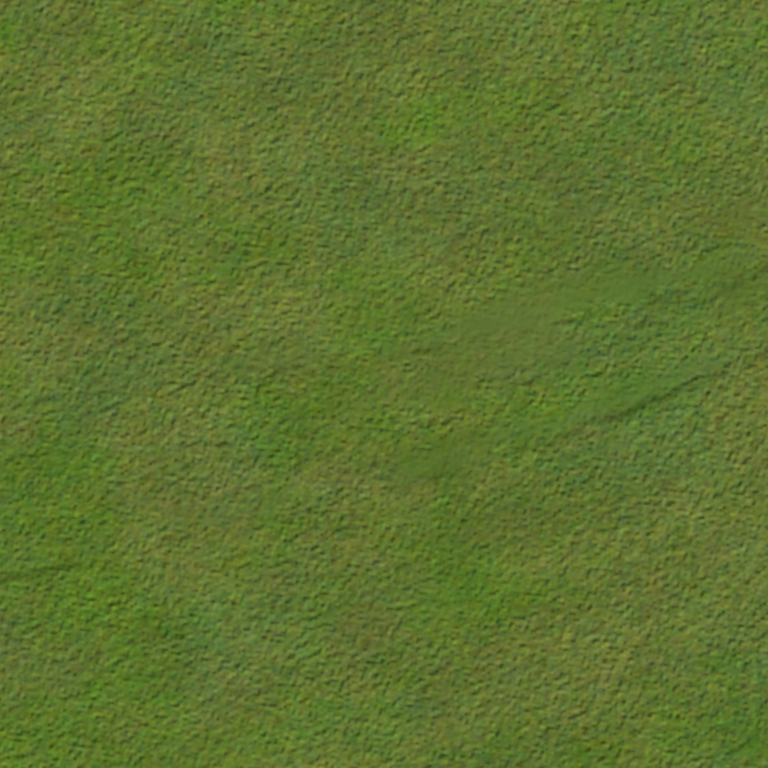
This texture is drawn by a WebGL 2 fragment shader. Its source:

```glsl
#version 300 es
precision highp float;
// Mown grass seen from above: soft olive, lush and cool patches from layered
// noise, a fine tufted grain shaded from the upper left, and two faint worn
// tracks that rise to the right, where the grain becomes soft and blurred.

uniform vec2 u_resolution;
out vec4 fragColor;

const vec3 OLIVE = vec3(0.390, 0.448, 0.198);
const vec3 LUSH = vec3(0.325, 0.462, 0.125);
const vec3 COOL = vec3(0.332, 0.440, 0.208);
const vec3 STRAW = vec3(0.425, 0.458, 0.222);

float hash(vec2 cell) {
    vec3 q = fract(cell.xyx * 0.1031);
    q += dot(q, q.yzx + 33.33);
    return fract((q.x + q.y) * q.z);
}

float valueNoise(vec2 p) {
    vec2 cell = floor(p);
    vec2 f = fract(p);
    f = f * f * (3.0 - 2.0 * f);
    float low = mix(hash(cell), hash(cell + vec2(1, 0)), f.x);
    float high = mix(hash(cell + vec2(0, 1)), hash(cell + vec2(1, 1)), f.x);
    return mix(low, high, f.y);
}

vec2 rotate(vec2 p, float angle) {
    float c = cos(angle), s = sin(angle);
    return vec2(c * p.x + s * p.y, c * p.y - s * p.x);
}

float fbm(vec2 p) {
    float sum = 0.0, weight = 0.5;
    for (int i = 0; i < 5; i++) {
        sum += weight * valueNoise(p);
        p = rotate(p, 0.6) * 2.03 + 17.3;
        weight *= 0.56;
    }
    return sum / 1.074;
}

// Height of the tufts, slightly stretched along one diagonal
float tuftHeight(vec2 p) {
    vec2 q = rotate(p, 0.45) * vec2(0.85, 1.12);
    return 0.5 * valueNoise(q * 150.0 + 40.0)
         + 0.5 * valueNoise(rotate(q, 0.9) * 245.0 + 90.0);
}

// Slope of the tufts towards a light at the upper left
float tuftShade(vec2 p) {
    vec2 offset = vec2(-0.0014, 0.0021);
    return tuftHeight(p - offset) - tuftHeight(p + offset);
}

// Signed height above a curved track
float trackOffset(vec2 p, float start, float slope, float bend) {
    return p.y - (start + slope * p.x + bend * p.x * p.x * p.x);
}

float band(float d, float center, float width) {
    float t = (d - center) / width;
    return exp(-t * t);
}

void main() {
    vec2 p = gl_FragCoord.xy / u_resolution.y;
    vec2 along = rotate(p, 0.28) * vec2(0.85, 1.2);

    // Broad patches of colour with ragged borders
    float lush = smoothstep(0.40, 0.76, fbm(along * 8.0 + 3.7) + 0.16 * (0.5 - p.x));
    float cool = smoothstep(0.36, 0.74, fbm(along * 7.0 + 21.4) + 0.20 * (p.x - 0.5));
    float straw = smoothstep(0.48, 0.76, fbm(along * 10.0 + 52.8));
    vec3 color = mix(OLIVE, COOL, 0.65 * cool);
    color = mix(color, LUSH, 0.65 * lush);
    color = mix(color, STRAW, 0.5 * straw);
    color *= 1.0 + 0.20 * (fbm(along * 14.0 + 71.0) - 0.5);

    // Worn tracks with ragged edges
    float wobble = 0.016 * (fbm(p * 18.0 + 8.0) - 0.5);
    float lower = trackOffset(p, 0.245, 0.20, 0.10) + wobble;
    float upper = trackOffset(p, 0.475, 0.10, 0.08) + wobble;
    float broken = smoothstep(0.34, 0.58, fbm(along * vec2(12.0, 20.0) + 33.0));
    float rut = band(lower, 0.0, 0.0055) + 0.5 * band(upper, 0.0, 0.005)
              + 0.6 * band(lower, 0.105, 0.005) * smoothstep(0.55, 0.9, p.x);
    float worn = band(lower, 0.019, 0.013) + 0.7 * band(upper, 0.018, 0.016);
    float rightward = smoothstep(0.1, 0.9, p.x);
    color = mix(color, COOL * 1.06, 0.45 * min(worn, 1.0) * broken);

    // Soft areas, mostly around the tracks on the right
    float region = band(lower, 0.09, 0.18) * rightward;
    float patches = smoothstep(0.47, 0.66, fbm(along * vec2(9.0, 15.0) + 64.0));
    float soft = clamp(patches * (0.15 + 0.75 * region)
               + 0.75 * worn * broken * (0.35 + 0.65 * rightward), 0.0, 1.0);

    // Fine grain with dark hollows and small shifts of hue
    float shade = tuftShade(p);
    float hollow = smoothstep(0.12, 0.45, -shade);
    float speck = valueNoise(rotate(p, 0.2) * vec2(165.0, 210.0) + 130.0) - 0.5;
    float grain = 0.36 * shade + 0.17 * speck - 0.08 * hollow + 0.008;
    color *= 1.0 + grain * mix(1.0, 0.22, soft);
    float redHue = valueNoise(rotate(p, 0.4) * 95.0 + 11.0) - 0.5;
    float blueHue = valueNoise(rotate(p, 0.8) * 120.0 + 27.0) - 0.5;
    color += vec3(0.065 * redHue, 0.0, 0.055 * blueHue) * (1.0 - 0.7 * soft);
    float gaps = smoothstep(0.25, 0.6, valueNoise(along * vec2(45.0, 90.0) + 5.0));
    color *= 1.0 - 0.20 * min(rut, 1.0) * (0.3 + 0.7 * broken) * gaps;

    fragColor = vec4(clamp(color, 0.0, 1.0), 1.0);
}
```
